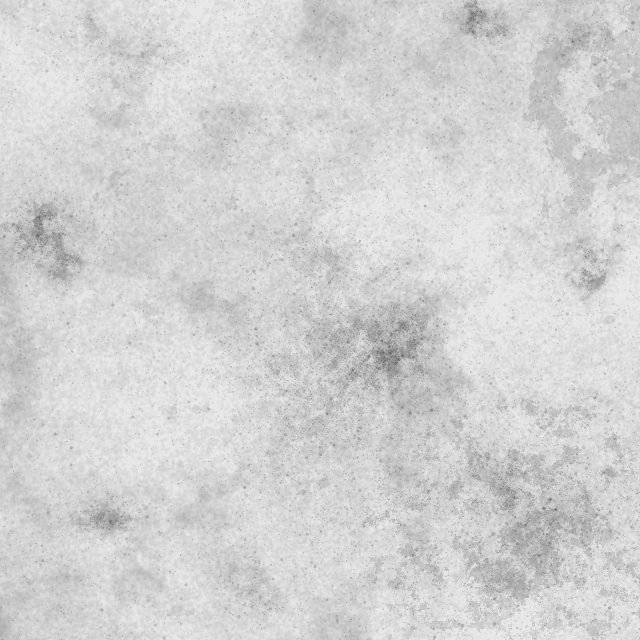
Reproduce this texture procedurally as a three.js fragment shader.

```glsl
varying vec2 vUv;

const float PLASTER = 0.868;
const float DARKEST = 0.34;
const float LIGHTEST = 0.91;
const vec3 NEUTRAL = vec3(1.0);

float hash(vec2 p) {
  vec3 q = fract(p.xyx * 0.1031);
  q += dot(q, q.yzx + 33.33);
  return fract((q.x + q.y) * q.z);
}

float noise(vec2 p) {
  vec2 cell = floor(p);
  vec2 f = fract(p);
  f = f * f * (3.0 - 2.0 * f);
  float low = mix(hash(cell), hash(cell + vec2(1.0, 0.0)), f.x);
  float high = mix(hash(cell + vec2(0.0, 1.0)), hash(cell + 1.0), f.x);
  return mix(low, high, f.y);
}

vec2 turn(vec2 p) {
  return mat2(0.8, 0.6, -0.6, 0.8) * p;
}

// Layered noise, normalised around 0.5; gain sets its roughness
float fbm(vec2 p, float gain) {
  float sum = 0.0;
  float total = 0.0;
  float weight = 1.0;
  for (int i = 0; i < 6; i++) {
    sum += weight * noise(p);
    total += weight;
    weight *= gain;
    p = 2.0 * turn(p) + 19.7;
  }
  return sum / total;
}

float spot(vec2 p, vec2 centre, vec2 radius) {
  vec2 d = (p - centre) / radius;
  return exp(-dot(d, d));
}

// Soft stains, one jittered into each cell of a square grid
float smudges(vec2 p, float side) {
  float sum = 0.0;
  for (int i = 0; i < 25; i++) {
    float n = float(i);
    vec2 cell = vec2(mod(n, side), floor(n / side));
    vec2 jitter = vec2(hash(cell + 11.0), hash(cell + 47.0));
    vec2 radius = mix(vec2(0.02), vec2(0.055), vec2(hash(cell + 83.0), hash(cell + 29.0)));
    float strength = hash(cell + 61.0);
    sum += strength * strength * spot(p, (cell + jitter) / side, radius);
  }
  return sum;
}

// Hard-edged flakes where rough noise exceeds a level
float flakes(vec2 p, float gain, float level) {
  return smoothstep(level - 0.02, level + 0.025, fbm(p, gain));
}

// Round dark dots of varied size and depth; density is the share of filled cells
float specks(vec2 p, float density) {
  p = turn(p);
  vec2 cell = floor(p);
  vec2 centre = 0.35 + 0.3 * vec2(hash(cell + 5.0), hash(cell + 37.0));
  float radius = mix(0.22, 0.5, hash(cell + 71.0));
  float dot = 1.0 - smoothstep(0.3 * radius, radius, length(fract(p) - centre));
  return dot * step(hash(cell), density) * mix(0.35, 1.0, hash(cell + 113.0));
}

// Thin wandering lines along the middle level of the noise
float cracks(vec2 p, float width) {
  return 1.0 - smoothstep(0.0, width, abs(fbm(p, 0.5) - 0.5));
}

void main() {
  vec2 p = vUv;
  vec2 warp = vec2(fbm(p * 9.0, 0.7), fbm(p * 9.0 + 40.0, 0.7)) - 0.5;
  vec2 bent = p + 0.15 * warp;

  // Weathered regions
  float centre = spot(bent, vec2(0.53, 0.44), vec2(0.13, 0.19));
  float lowerRight = spot(bent, vec2(0.84, 0.16), vec2(0.27, 0.2));
  float upperRight = spot(bent, vec2(0.95, 0.88), vec2(0.17, 0.27));
  float smudge = smudges(bent, 5.0);

  // Cloudy plaster and mottling
  float tone = PLASTER + 0.18 * (fbm(p * 3.2 + 6.0, 0.5) - 0.5);
  tone += 0.1 * (fbm(p * 32.0 + 3.0, 0.8) - 0.5);
  tone -= 0.12 * smoothstep(0.46, 0.76, fbm(p * 6.0 + 71.0, 0.68));

  // Gritty stains
  float grit = smoothstep(0.36, 0.66, fbm(p * 65.0, 0.8));
  tone -= smudge * (0.1 + 0.23 * grit);
  tone -= centre * (0.04 + 0.1 * grit);

  // Crumbled and peeling patches
  float crumbs = flakes(p * 42.0 + 12.0, 0.8, 0.68 - 0.19 * lowerRight);
  float peel = flakes(bent * vec2(15.0, 8.0) + 52.0, 0.7, 0.73 - 0.25 * upperRight);
  float chips = flakes(p * 22.0 + 90.0, 0.6, 0.74);
  tone -= lowerRight * 0.02 + 0.095 * crumbs * smoothstep(0.05, 0.5, lowerRight);
  tone -= 0.08 * peel * smoothstep(0.05, 0.4, upperRight);
  tone -= 0.06 * chips;

  // Scratches on the right
  float scratch = cracks(bent * vec2(9.0, 5.0) + 33.0, 0.007);
  float scratchArea = smoothstep(0.6, 0.85, p.x) * smoothstep(0.4, 0.65, p.y);
  tone -= 0.045 * scratch * scratchArea * grit;

  // Dust and surface grain
  float density = 0.1 + 0.6 * centre + 0.6 * smudge + 0.3 * lowerRight;
  tone -= 0.15 * specks(p * 230.0, density);
  tone -= 0.16 * specks(p * 125.0 + 25.0, density * 0.3);
  tone += 0.075 * (noise(turn(p) * 300.0) - 0.5);
  tone += 0.045 * (noise(p * 170.0 + 8.0) - 0.5);

  gl_FragColor = vec4(NEUTRAL * clamp(tone, DARKEST, LIGHTEST), 1.0);
}
```
